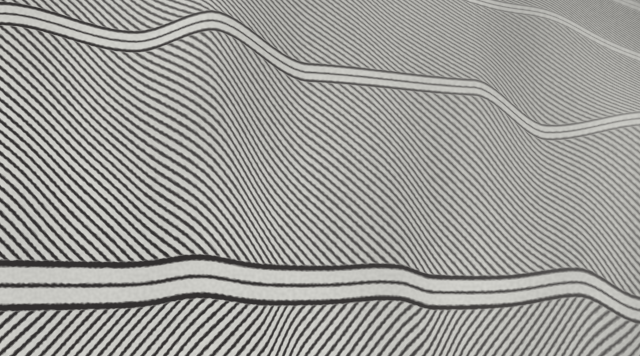
This texture is drawn by a Shadertoy shader. Its source:

```glsl
// Draped ticking cloth: fine diagonal stripes in panels parted by triple-lined bands.
// Band curves give each point a cloth coordinate (whole numbers on bands), whose
// phase draws the stripes; far cloth gets finer, softer and paler.

const vec3 COTTON = vec3(0.81, 0.81, 0.79);
const vec3 HAZE = vec3(0.67, 0.67, 0.65);
const vec3 INK = vec3(0.20, 0.19, 0.19);
const float STRIPES_PER_PANEL = 24.0;
const float STRIPES_ACROSS = 27.0;       // per canvas height, at the left
const float ACROSS_GROWTH = 4.2;         // stripes get finer to the right
const float STRIPE_INK = 0.36;           // inked share of a stripe
const float LOWER_PANEL = 0.62;          // height of the panel below the first band
const float TOP_PANEL = 0.14;            // height of the farthest panel
const vec4 HALF_LEFT = vec4(0.063, 0.029, 0.015, 0.013);   // band half heights
const vec4 HALF_RIGHT = vec4(0.034, 0.018, 0.012, 0.012);
const float EDGE_LINE = 0.16;            // half widths, relative to the band
const float CENTRE_LINE = 0.09;
const float WEAVE_SCALE = 95.0;

vec2 hashGradient(vec2 cell) {
    vec2 q = fract(cell * vec2(0.1031, 0.1130));
    q += dot(q, q.yx + 33.33);
    float angle = 6.2832 * fract((q.x + q.y) * q.x * 17.0);
    return vec2(cos(angle), sin(angle));
}

float gradientNoise(vec2 p) {
    vec2 i = floor(p), f = fract(p);
    vec2 u = f * f * f * (f * (f * 6.0 - 15.0) + 10.0);
    vec2 e = vec2(0.0, 1.0);
    float a = dot(hashGradient(i), f);
    float b = dot(hashGradient(i + e.yx), f - e.yx);
    float c = dot(hashGradient(i + e.xy), f - e.xy);
    float d = dot(hashGradient(i + e.yy), f - e.yy);
    return mix(mix(a, b, u.x), mix(c, d, u.x), u.y);
}

float bump(float x, float centre, float width) {
    float t = (x - centre) / width;
    return exp(-t * t);
}

// Heights of the band centre lines, near to far
vec4 bandHeights(float x) {
    float near = 0.198 + 0.026 * bump(x, 0.56, 0.12) + 0.010 * bump(x, 1.07, 0.10)
        - 0.020 * smoothstep(1.12, 1.22, x) + 0.029 * bump(x, 1.62, 0.14)
        - 0.055 * smoothstep(1.62, 1.80, x);
    float middle = 0.962 - 0.079 * smoothstep(0.0, 0.38, x)
        + 0.060 * smoothstep(0.38, 0.60, x) - 0.145 * smoothstep(0.59, 0.87, x)
        - 0.045 * smoothstep(0.80, 1.40, x) - 0.125 * smoothstep(1.33, 1.54, x)
        + 0.040 * smoothstep(1.55, 1.82, x);
    float far = 1.468 - 0.35 * x + 0.03 * bump(x, 1.55, 0.12);
    return vec4(near, middle, far, far + TOP_PANEL);
}

// Cloth coordinate: 0, 1, 2 and 3 on the bands, negative below the first
float clothHeight(float y, vec4 bands) {
    if (y < bands.x) return (y - bands.x) / LOWER_PANEL;
    if (y < bands.y) return (y - bands.x) / (bands.y - bands.x);
    if (y < bands.z) return 1.0 + (y - bands.y) / (bands.z - bands.y);
    return 2.0 + (y - bands.z) / TOP_PANEL;
}

float stripePhase(vec2 p, float v) {
    float panel = max(floor(v), 0.0);
    float f = v - panel;
    f -= 0.2 * f * (1.0 - f);
    float across = STRIPES_ACROSS * p.x + ACROSS_GROWTH * p.x * p.x;
    // Two creases steepen the stripes, and broad noise lets them wander
    float crease = smoothstep(-0.06, 0.06, p.x - 0.80 + 0.19 * p.y)
        + smoothstep(-0.07, 0.07, p.x - 1.26 + 0.22 * p.y);
    across += 1.3 * crease + 0.7 * gradientNoise(p * vec2(4.0, 2.5) + 7.0);
    return across + STRIPES_PER_PANEL * (panel + f) * (v < 0.0 ? -1.0 : 1.0);
}

// Inked line around d = 0
float inkLine(float d, float halfWidth, float softness) {
    return 1.0 - smoothstep(halfWidth - softness, halfWidth + softness, abs(d));
}

void mainImage(out vec4 fragColor, in vec2 fragCoord) {
    vec2 p = fragCoord / iResolution.y;
    float pixel = 1.0 / iResolution.y;
    float distanceFade = clamp(0.45 * p.x + 0.5 * p.y - 0.35, 0.0, 1.0);
    float weave = gradientNoise(p * WEAVE_SCALE);
    vec4 bands = bandHeights(p.x);

    // Diagonal stripes with threaded edges
    float phase = stripePhase(p, clothHeight(p.y, bands));
    float softness = 0.14 + 0.25 * distanceFade + 0.8 * fwidth(phase);
    float t = 2.0 * abs(fract(phase + 0.10 * weave) - 0.5);
    float ink = inkLine(t, STRIPE_INK, softness) * (1.0 - 0.72 * distanceFade);

    // Bands: plain cloth between two heavy lines, one thin line in the middle
    float bandFade = 1.0 - 0.9 * distanceFade * distanceFade;
    float plain = 0.0;
    for (int i = 0; i < 4; i++) {
        float halfHeight = mix(HALF_LEFT[i], HALF_RIGHT[i], p.x / 1.8);
        float d = (p.y - bands[i]) / halfHeight + 0.05 * weave;
        float blur = 0.04 + 0.08 * distanceFade + 0.7 * pixel / halfHeight;
        float cover = inkLine(d, 1.0 + EDGE_LINE, blur);
        float lines = max(inkLine(abs(d) - 1.0, EDGE_LINE, blur), inkLine(d, CENTRE_LINE, blur));
        ink = mix(ink, lines * bandFade, cover);
        plain = max(plain, cover);
    }

    // Soft folds, distance and thread grain
    float slope = (bandHeights(p.x + 0.02).y - bandHeights(p.x - 0.02).y) / 0.04;
    float light = 1.0 + 0.05 * slope * smoothstep(0.2, 0.9, p.y)
        + 0.08 * gradientNoise(p * vec2(3.0, 1.8) + 2.0) + 0.05 * weave;
    light -= 0.22 * smoothstep(0.78, 1.05, distanceFade) + 0.10 * smoothstep(1.60, 1.85, p.x - 0.3 * p.y);
    vec3 cloth = mix(COTTON, HAZE, distanceFade * (0.75 - 0.45 * plain));
    fragColor = vec4(mix(cloth, INK, ink) * light, 1.0);
}
```
